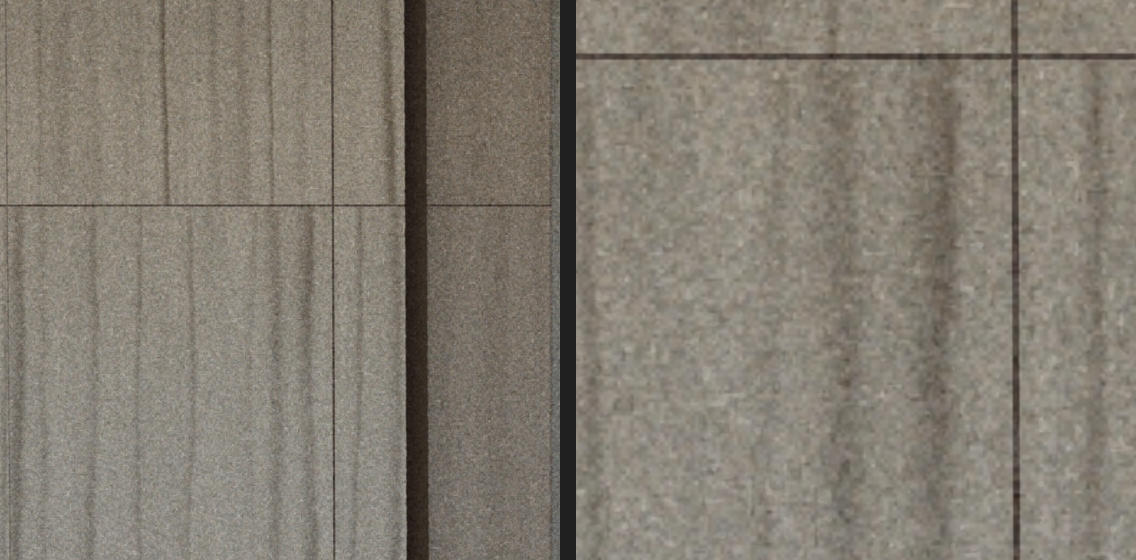
Left, the full canvas; right, a detail of the centre.
Give the GLSL for this texture, as a WebGL 1 fragment shader.

```glsl
precision highp float;
// Vertically veined grey stone cladding with thin joints and one deep dark gap.

uniform vec2 u_resolution;

const vec3 STONE_WARM = vec3(0.555, 0.520, 0.462);
const vec3 STONE_COOL = vec3(0.568, 0.555, 0.525);
const vec3 VEIN_TINT = vec3(0.95, 1.0, 1.0);
const vec3 JOINT_COLOR = vec3(0.25, 0.21, 0.185);
const vec3 GAP_DARK = vec3(0.145, 0.115, 0.095);
const vec3 GAP_LIGHT = vec3(0.215, 0.180, 0.145);
const float ROW_JOINT = 0.633;
const float RIGHT_JOINT = 0.984;

float hash(vec2 p) {
  vec3 q = fract(vec3(p.xyx) * 0.1031);
  q += dot(q, q.yzx + 33.33);
  return fract((q.x + q.y) * q.z);
}

float noise(vec2 p) {
  vec2 i = floor(p);
  vec2 f = fract(p);
  f = f * f * (3.0 - 2.0 * f);
  return mix(mix(hash(i), hash(i + vec2(1.0, 0.0)), f.x),
             mix(hash(i + vec2(0.0, 1.0)), hash(i + vec2(1.0, 1.0)), f.x), f.y);
}

// Antialiased line of a given half width around distance zero.
float line(float d, float halfWidth, float soft) {
  return 1.0 - smoothstep(halfWidth - soft, halfWidth + soft, abs(d));
}

// Jittered vertical veins, each with its own width, depth and slow wander.
float veins(vec2 uv, float seed, float spacing) {
  float cell = floor(uv.x / spacing);
  float depth = 0.0;
  for (int k = -1; k <= 1; k++) {
    vec2 id = vec2(cell + float(k) + 40.0, seed);
    float wander = (noise(vec2(uv.y * 3.0, id.x + seed * 17.0)) - 0.5) * 0.016
                 + (noise(vec2(uv.y * 22.0, id.x + seed * 29.0)) - 0.5) * 0.004;
    float center = (cell + float(k) + 0.2 + 0.6 * hash(id + 3.1)) * spacing;
    float d = uv.x - center - wander;
    float width = mix(0.004, 0.013, hash(id + 7.7));
    width *= d > 0.0 ? 0.65 : 1.3;
    float strength = pow(hash(id + 11.3), 1.6);
    float fade = mix(0.4, 1.0, noise(vec2(uv.y * 4.0, id.x + seed * 5.0)));
    depth += strength * fade * exp(-d * d / (width * width));
  }
  return depth;
}

// Soft long streaks between the veins.
float streaks(vec2 uv, float seed) {
  float broad = noise(vec2(uv.x * 26.0 + seed * 9.0, uv.y * 1.5));
  float fine = noise(vec2(uv.x * 90.0 + seed * 13.0, uv.y * 3.0));
  return 0.6 * broad + 0.4 * fine - 0.5;
}

// Fine mottling with scattered pale and dark flecks.
float grain(vec2 uv) {
  float mottle = noise(uv * 230.0) + noise(uv * 390.0 + 51.0) - 1.0;
  float pale = smoothstep(0.78, 0.95, noise(uv * 190.0 + 17.0));
  float dark = smoothstep(0.80, 0.96, noise(uv * 210.0 + 83.0));
  return 0.085 * mottle + 0.065 * pale - 0.06 * dark;
}

void main() {
  vec2 uv = gl_FragCoord.xy / u_resolution;
  float soft = max(0.8 / min(u_resolution.x, u_resolution.y), 0.0009);

  // Upright joints lean slightly toward the right as they descend.
  float drop = 1.0 - uv.y;
  float leftJoint = 0.010 + 0.008 * drop;
  float midJoint = 0.593 + 0.004 * drop;
  float gapCenter = 0.741 + 0.005 * drop;

  // Slab identity keeps the veining separate on each stone.
  float column = step(leftJoint, uv.x) + step(midJoint, uv.x)
               + step(gapCenter, uv.x) + step(RIGHT_JOINT, uv.x);
  float row = step(ROW_JOINT, uv.y);
  float seed = 2.0 + column + 6.0 * row;
  float recessed = step(gapCenter, uv.x);

  // Stone body, warm above and cooler below.
  vec3 color = mix(STONE_COOL, STONE_WARM, smoothstep(0.05, 0.95, uv.y));
  color *= 1.0 - 0.06 * smoothstep(0.75, 1.0, uv.y);
  color *= mix(vec3(1.0), vec3(0.84, 0.815, 0.80), recessed);
  float veinDepth = veins(uv, seed, 0.052) * mix(0.165, 0.10, recessed);
  color -= VEIN_TINT * (veinDepth - 0.055 * streaks(uv, seed));

  // Shadow cast on the recessed slab beside the gap.
  color *= 1.0 - 0.16 * recessed * exp(-max(uv.x - gapCenter - 0.019, 0.0) * 28.0);
  color *= mix(vec3(1.0), vec3(0.91, 0.96, 1.0), step(RIGHT_JOINT, uv.x));

  // Thin joints, worn unevenly along their length.
  float wear = mix(0.65, 1.0, noise(uv * 45.0));
  float rowLine = line(uv.y - ROW_JOINT, 0.0018, soft) * step(uv.x, RIGHT_JOINT);
  float midLine = line(uv.x - midJoint, 0.0020, soft);
  float edgeLine = line(uv.x - leftJoint, 0.0014, soft) * 0.42
                 + line(uv.x - RIGHT_JOINT, 0.0025, soft * 2.0) * 0.40;
  color = mix(color, JOINT_COLOR, max(max(rowLine, midLine), edgeLine) * wear);

  // Deep gap with a faintly lit far side.
  float across = uv.x - gapCenter;
  vec3 gapColor = mix(GAP_DARK, GAP_LIGHT, smoothstep(-0.019, 0.019, across));
  float ragged = 0.0195 + 0.0015 * (noise(uv * 150.0) - 0.5);
  float gap = line(across, ragged, soft * 1.5);
  color = mix(color, gapColor, gap);

  // Grain and a trace of colour variation, muted inside the gap.
  vec3 chroma = vec3(noise(uv * 160.0 + 7.0), 0.5, noise(uv * 160.0 + 131.0)) - 0.5;
  color += (grain(uv) + 0.03 * chroma) * mix(1.0, 0.45, gap);
  gl_FragColor = vec4(clamp(color, 0.0, 1.0), 1.0);
}
```
